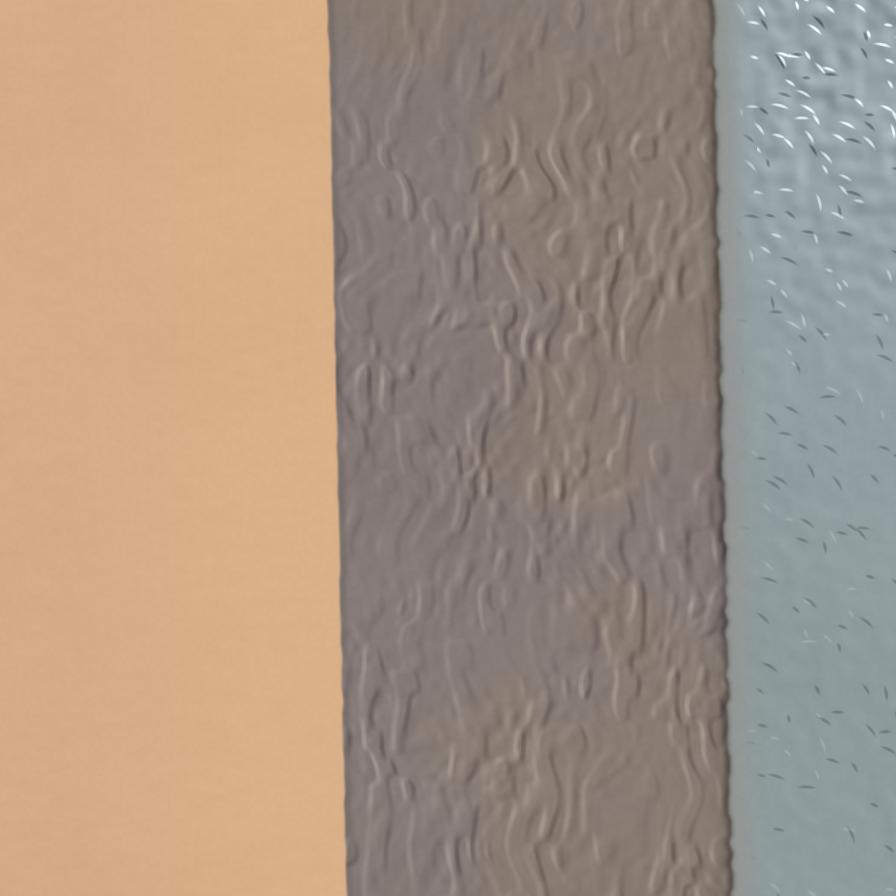
This texture is drawn by a Shadertoy shader. Its source:

```glsl
#define LEFT_EDGE 0.387
#define RIGHT_EDGE 0.817
#define EDGE_LEAN 0.021
#define RELIEF_STEP 0.0026
#define RELIEF_GAIN 0.17
#define GLOSS_GAIN 0.34
#define FLECK_GAIN 0.20
#define SEAM_DARKNESS 0.26
#define GRAIN 0.012

float hash(vec2 p) {
    return fract(sin(dot(p, vec2(127.1, 311.7))) * 43758.5453);
}

float noise(vec2 p) {
    vec2 i = floor(p), f = fract(p);
    f = f * f * (3.0 - 2.0 * f);
    return mix(mix(hash(i), hash(i + vec2(1, 0)), f.x),
               mix(hash(i + vec2(0, 1)), hash(i + 1.0), f.x), f.y);
}

float fbm(vec2 p) {
    float sum = 0.0, amp = 0.5;
    for (int i = 0; i < 4; i++) {
        sum += amp * noise(p);
        p = mat2(1.6, 1.2, -1.2, 1.6) * p + 7.3;
        amp *= 0.5;
    }
    return sum;
}

// Embossed paper: vertical creases over finer pits
float paperHeight(vec2 p) {
    vec2 warp = 0.025 * vec2(noise(p * 18.0), noise(p * 18.0 + 40.0));
    vec2 q = p + warp;
    float crease = smoothstep(0.42, 0.78, noise(q * vec2(78.0, 32.0)));
    float pits = noise(q * vec2(105.0, 70.0) + 19.0);
    return 0.62 * crease + 0.38 * pits;
}

float paperRelief(vec2 p) {
    vec2 e = vec2(RELIEF_STEP, -0.4 * RELIEF_STEP);
    return paperHeight(p + e) - paperHeight(p - e);
}

// Short tilted strokes scattered one per cell
float strokes(vec2 p, float cells, float density, float seed) {
    vec2 g = p * cells, base = floor(g);
    float cover = 0.0;
    for (int y = -1; y <= 1; y++)
    for (int x = -1; x <= 1; x++) {
        vec2 id = base + vec2(x, y);
        float r = hash(id + seed);
        vec2 d = g - id - vec2(hash(id + seed + 3.1), hash(id + seed + 8.7));
        float a = -0.65 + 1.5 * (hash(id + seed + 5.3) - 0.5);
        d = mat2(cos(a), -sin(a), sin(a), cos(a)) * d;
        d.y += 0.25 * d.x * d.x;
        float shape = length(d / vec2(0.24 + 0.28 * fract(r * 17.0), 0.10));
        cover = max(cover, step(r, density) * (1.0 - smoothstep(0.35, 1.2, shape)));
    }
    return cover;
}

vec3 peachWall(vec2 p) {
    vec3 c = mix(vec3(0.835, 0.675, 0.525), vec3(0.85, 0.69, 0.53), smoothstep(0.05, 0.36, p.x));
    c += 0.022 * (fbm(p * vec2(5.0, 8.0)) - 0.48);
    return c + 0.008 * (noise(p * vec2(45.0, 110.0)) - 0.5);
}

vec3 greyPaper(vec2 p, float fromLeft, float toRight) {
    float cool = smoothstep(0.30, 0.65, fbm(p * 5.0) + 0.22 - 0.7 * fromLeft);
    vec3 c = mix(vec3(0.535, 0.483, 0.440), vec3(0.518, 0.475, 0.464), cool);
    c += 0.025 * (fbm(p * 9.0 + 4.0) - 0.48);
    float rough = 0.35 + 0.65 * smoothstep(0.32, 0.62, fbm(p * 7.0 + 11.0));
    rough *= mix(1.0, 0.45, smoothstep(0.82, 1.0, p.y));
    c += RELIEF_GAIN * rough * paperRelief(p) * vec3(1.0, 0.96, 0.90);
    return c * (1.0 - 0.08 * smoothstep(0.03, 0.0, toRight));
}

vec3 bluePaint(vec2 p, float fromSeam) {
    vec3 c = mix(vec3(0.555, 0.612, 0.618), vec3(0.582, 0.642, 0.658), smoothstep(0.2, 0.9, p.y));
    c += 0.03 * (fbm(p * 8.0) - 0.48);

    // Wet bumps and glints gather toward the top
    float wet = smoothstep(0.50, 1.0, p.y) * smoothstep(0.015, 0.06, fromSeam);
    float bump = noise((p + 0.003) * 62.0) - noise((p - 0.003) * 62.0);
    c += (0.025 + 0.16 * wet) * bump;
    float glint = strokes(p, 48.0, 0.10 + 0.50 * wet, 2.0);
    c += GLOSS_GAIN * (0.16 + 0.84 * wet) * glint;

    // Dark nicks
    float nick = strokes(p + 0.004, 46.0, 0.27, 31.0);
    c -= FLECK_GAIN * nick * smoothstep(0.01, 0.04, fromSeam) * (0.55 + 0.45 * wet);

    // Pale matte margin beside the seam
    return mix(vec3(0.575, 0.590, 0.580), c, smoothstep(0.004, 0.045, fromSeam));
}

void mainImage(out vec4 fragColor, in vec2 fragCoord) {
    vec2 p = fragCoord / iResolution.xy;
    float aa = 1.2 / iResolution.x + 0.0008;
    float lean = EDGE_LEAN * p.y;
    float fromLeft = p.x - LEFT_EDGE + lean + 0.002 * (noise(vec2(p.y * 60.0, 1.0)) - 0.5);
    float fromSeam = p.x - RIGHT_EDGE + lean + 0.004 * (noise(vec2(p.y * 85.0, 5.0)) - 0.5);

    vec3 color = mix(peachWall(p), greyPaper(p, fromLeft, -fromSeam), smoothstep(-aa, aa, fromLeft));
    color = mix(color, bluePaint(p, fromSeam), smoothstep(-aa, aa, fromSeam));

    // Contact shadows along both joins
    float seam = exp(-pow(abs(fromSeam + 0.002) / 0.0045, 2.0));
    color *= 1.0 - SEAM_DARKNESS * seam * (0.75 + 0.5 * noise(vec2(p.y * 70.0, 9.0)));
    color *= 1.0 - 0.09 * exp(-pow((fromLeft - 0.004) / 0.004, 2.0));

    color += GRAIN * (noise(p * 260.0) - 0.5);
    fragColor = vec4(clamp(color, 0.0, 1.0), 1.0);
}
```
